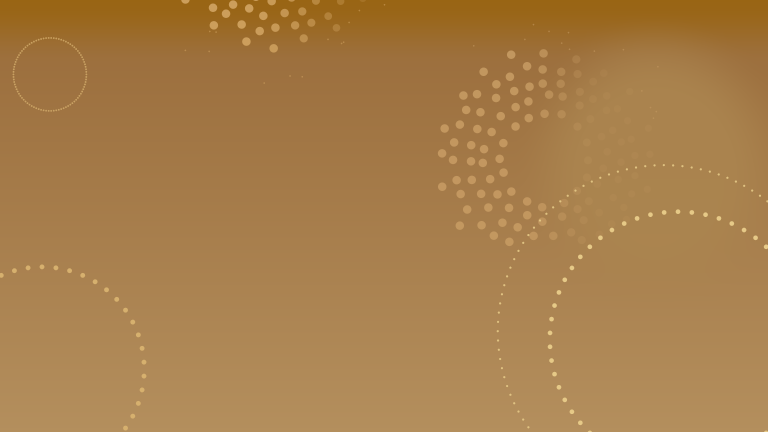
Write a WebGL 1 fragment shader that draws this background.

```glsl
precision highp float;
// Warm ochre gradient with a soft glow, two halftone dot wreaths and beaded circles.
// Polar repetition finds the nearest bead on each circle; hashes loosen the wreaths.
// The canvas is 16 by 9 units with the origin at the lower left.

uniform vec2 u_resolution;

const float TAU = 6.2831853;

float hash(vec2 p) {
  return fract(sin(dot(p, vec2(127.1, 311.7))) * 43758.5453);
}

// Antialiased coverage of a disc
float disc(vec2 p, vec2 center, float radius) {
  float pixel = 9.0 / u_resolution.y;
  return clamp((radius - length(p - center)) / pixel + 0.5, 0.0, 1.0);
}

vec2 polar(float angle, float radius) {
  return radius * vec2(cos(angle), sin(angle));
}

// Evenly spaced beads; phase is a fraction of one step
float beads(vec2 p, vec2 center, float radius, float count, float phase, float size) {
  vec2 q = p - center;
  float id = floor(atan(q.y, q.x) / TAU * count - phase + 0.5);
  return disc(q, polar((id + phase) * TAU / count, radius), size);
}

// Concentric loose dots, fading to the right, with fine specks around them
float wreath(vec2 p, vec2 center, float fadeEnd) {
  vec2 q = p - center;
  float turn = atan(q.y, q.x) / TAU;
  float cover = 0.0;
  for (int i = 0; i < 5; i++) {
    float ring = float(i);
    float radius = 0.96 + 0.31 * ring;
    float count = i == 4 ? 20.0 : floor(TAU * radius / 0.36);
    float phase = i == 4 ? 0.0 : 0.37 * ring;
    float id = floor(turn * count - phase + 0.5);
    vec2 seed = vec2(mod(id + count, count), ring + center.x);
    float angle = (id + phase + 0.3 * (hash(seed) - 0.5)) * TAU / count;
    vec2 dotPos = polar(angle, radius + 0.14 * (hash(seed + 7.3) - 0.5));
    float fade = 1.0 - 0.85 * smoothstep(-0.6, fadeEnd, dotPos.x);
    float size = 0.088 - 0.014 * smoothstep(0.0, 2.0, dotPos.x);
    float kept = step(-1.75, dotPos.y + center.y - 5.71);
    cover = max(cover, kept * fade * disc(q, dotPos, size));
  }
  for (int i = 0; i < 14; i++) {
    vec2 seed = vec2(float(i), center.x);
    float side = center.y > 9.0 ? -1.0 : 1.0;
    float angle = side * (0.3 + 2.0 * hash(seed));
    vec2 speck = polar(angle, 2.25 + 0.8 * hash(seed + 3.1));
    cover = max(cover, 0.6 * disc(q, speck, 0.016));
  }
  return cover;
}

void main() {
  vec2 p = gl_FragCoord.xy / u_resolution * vec2(16.0, 9.0);

  // Vertical gradient with a saturated upper edge
  vec3 sand = vec3(0.705, 0.56, 0.365);
  vec3 brown = vec3(0.615, 0.44, 0.245);
  vec3 amber = vec3(0.60, 0.395, 0.08);
  vec3 color = mix(sand, brown, clamp(p.y / 7.6, 0.0, 1.0));
  color = mix(color, amber, smoothstep(7.6, 9.0, p.y));

  // Soft glow on the right
  float glow = length((p - vec2(13.65, 5.56)) / vec2(2.85, 3.05));
  color = mix(color, vec3(0.67, 0.52, 0.31), 0.9 * (1.0 - smoothstep(0.5, 1.05, glow)));

  // Dot wreaths
  vec3 tan1 = vec3(0.77, 0.60, 0.38);
  color = mix(color, tan1, 0.95 * wreath(p, vec2(11.35, 5.71), 1.2));
  color = mix(color, vec3(0.81, 0.63, 0.37), 0.95 * wreath(p, vec2(5.73, 10.25), 2.4));

  // Beaded circles
  vec3 gold = vec3(0.84, 0.69, 0.43);
  vec3 cream = vec3(0.90, 0.79, 0.53);
  color = mix(color, gold, 0.75 * beads(p, vec2(1.04, 7.45), 0.76, 90.0, 0.0, 0.018));
  color = mix(color, gold, beads(p, vec2(0.875, 1.31), 2.13, 46.0, 0.5, 0.050));
  color = mix(color, cream, beads(p, vec2(14.125, 1.92), 2.67, 58.0, 0.5, 0.048));
  color = mix(color, cream, 0.9 * beads(p, vec2(13.83, 2.10), 3.46, 112.0, 0.0, 0.022));

  gl_FragColor = vec4(color, 1.0);
}
```
